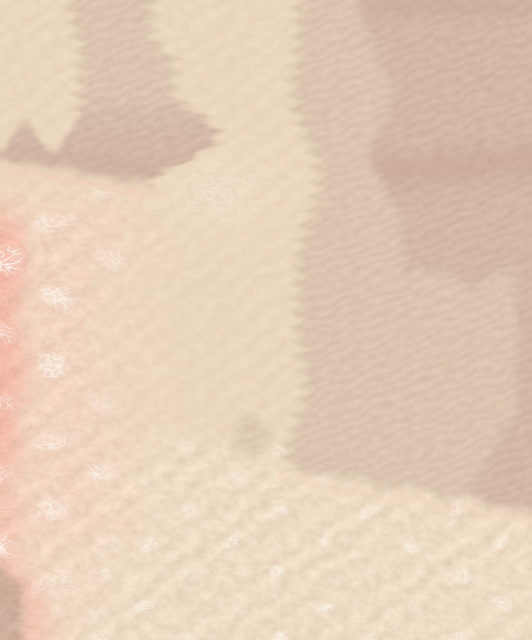
Reproduce this texture procedurally as a Shadertoy shader.

```glsl
// Warm cream scaled surface with toothed soft shadows and a coral glow on the left.
const vec3 CREAM = vec3(0.920, 0.842, 0.740);
const vec3 PALE  = vec3(0.934, 0.860, 0.768);
const vec3 SHADE = vec3(0.857, 0.772, 0.688);
const vec3 MAUVE = vec3(0.824, 0.716, 0.648);
const vec3 RUST  = vec3(0.795, 0.670, 0.598);
const vec3 BLUSH = vec3(0.945, 0.808, 0.722);
const vec3 CORAL = vec3(0.948, 0.690, 0.620);
const vec3 SHINE = vec3(0.985, 0.955, 0.920);
const float EDGE_SOFT = 0.014;
const float TOOTH_FREQ = 44.0;
const float TOOTH_SIZE = 0.018;
const float GRAIN = 0.075;
const vec2 LEFT_CELL = vec2(0.170, 0.112);
const vec2 FLOOR_CELL = vec2(0.140, 0.100);
const vec2 FINE_CELL = vec2(0.052, 0.038);
const float TAU = 6.2832;

vec2 gradientAt(vec2 cell) {
  vec3 h = fract(cell.xyx * vec3(0.1031, 0.1030, 0.0973));
  h += dot(h, h.yzx + 33.33);
  float angle = TAU * fract((h.x + h.y) * h.z);
  return vec2(cos(angle), sin(angle));
}

float corner(vec2 i, vec2 f, vec2 o) { return dot(gradientAt(i + o), f - o); }

float noise(vec2 p) {
  vec2 i = floor(p), f = p - i, u = f * f * (3.0 - 2.0 * f);
  return mix(mix(corner(i, f, vec2(0)), corner(i, f, vec2(1, 0)), u.x),
             mix(corner(i, f, vec2(0, 1)), corner(i, f, vec2(1)), u.x), u.y);
}

float fbm(vec2 p) {
  float sum = 0.0, amp = 0.6;
  for (int i = 0; i < 3; i++) {
    sum += amp * noise(p);
    p = mat2(1.6, 1.2, -1.2, 1.6) * p + 7.3;
    amp *= 0.6;
  }
  return sum;
}

float hump(float x, float centre, float width) {
  float t = (x - centre) / width;
  return exp(-t * t);
}

float above(float edge, float x) { return smoothstep(edge - EDGE_SOFT, edge + EDGE_SOFT, x); }
float below(float edge, float x) { return 1.0 - above(edge, x); }

// Staggered lattice of bumps, from -1 to 1
float bumps(vec2 p, vec2 cell) {
  vec2 g = TAU * p / cell;
  return cos(g.x) * cos(g.y);
}

float emboss(vec2 p, vec2 cell) {
  return bumps(p, cell) - bumps(p + cell * vec2(0.10, 0.16), cell);
}

// Toothed column with a foot spreading to the left
float columnShadow(vec2 q, float tooth) {
  float left = 0.107 + 0.017 * smoothstep(0.0, 0.08, q.y) + tooth;
  float right = 0.238 + 0.034 * smoothstep(0.05, 0.10, q.y) + tooth
    + 0.068 * smoothstep(0.14, 0.21, q.y) - 0.10 * smoothstep(0.22, 0.29, q.y);
  float footTop = 0.237 - 0.09 * smoothstep(0.08, 0.15, q.x) - 0.047 * hump(q.x, 0.043, 0.027);
  float body = max(above(left, q.x), above(footTop, q.y));
  return body * below(right, q.x) * below(0.25 + 0.17 * q.x, q.y);
}

float broadShadow(vec2 q, float tooth) {
  float left = 0.464 + 0.033 * hump(q.y, 0.28, 0.08) - 0.01 * hump(q.y, 0.15, 0.05)
    + 0.012 * hump(q.y, 0.6, 0.05) - 0.016 * hump(q.y, 0.71, 0.04);
  return above(left + tooth, q.x) * below(0.652 + 0.18 * q.x, q.y);
}

float deepShadow(vec2 q) {
  float left = 0.56 + 0.052 * smoothstep(0.0, 0.15, q.y) - 0.036 * hump(q.y, 0.24, 0.045)
    + 0.016 * smoothstep(0.27, 0.36, q.y);
  float upper = above(left, q.x) * below(0.427 + 0.025 * hump(q.x, 0.735, 0.025), q.y);
  float strip = 0.808 - 0.075 * smoothstep(0.62, 0.79, q.y);
  return max(upper, above(strip, q.x) * above(0.40, q.y));
}

void mainImage(out vec4 fragColor, in vec2 fragCoord) {
  // Height units: x from the left, y as depth from the top
  vec2 q = vec2(fragCoord.x, iResolution.y - fragCoord.y) / iResolution.y;
  float grain = fbm(q * vec2(62, 80)), cloud = fbm(q * 9.0);
  vec2 warped = q + 0.016 * vec2(noise(q * 24.0), noise(q * 24.0 + 19.0));

  // Regions of light
  float ground = smoothstep(0.65, 0.75, q.y + 0.06 * cloud);
  float warmX = 0.215 + 0.14 * cloud - 0.11 * smoothstep(0.80, 0.93, q.y);
  float warm = (1.0 - smoothstep(warmX - 0.12, warmX + 0.07, q.x)) * smoothstep(0.26, 0.36, q.y);
  float glow = hump(q.x, 0.34, 0.09) * hump(q.y, 0.30, 0.06);
  float rimX = 0.03 + 0.04 * cloud + 0.02 * grain + 0.035 * smoothstep(0.84, 0.96, q.y);
  float rim = (1.0 - smoothstep(rimX - 0.03, rimX + 0.03, q.x)) * smoothstep(0.28, 0.40, q.y);
  rim *= 1.0 - 0.45 * smoothstep(0.65, 0.8, q.y);
  vec3 color = mix(CREAM, PALE, max(ground, 0.6 * warm));
  color = mix(color, BLUSH, 0.75 * warm + 0.25 * glow);
  color = mix(color, CORAL, 0.9 * rim);

  // Large and fine scales
  float rough = max(warm, ground), cool = ground * (1.0 - warm);
  color += 0.015 * cool * emboss(warped, FLOOR_CELL * 0.5);
  color += 0.016 * warm * emboss(warped, LEFT_CELL * 0.5);
  color += 0.009 * emboss(warped, FINE_CELL);
  color += vec3(0.6, 0.9, 1) * GRAIN * grain * (0.45 + 0.7 * rough);

  // Crinkled highlights on the crests
  float crinkle = 1.0 - smoothstep(0.0, 0.2, abs(noise(warped * vec2(75, 130)) + 0.4 * grain));
  float crest = smoothstep(0.1, 1.1, bumps(warped - vec2(0.085, 0.462), LEFT_CELL) + cloud);
  float glint = smoothstep(0.7, 1.0, bumps(warped - vec2(0.156, 0.898), FLOOR_CELL) + 0.5 * cloud);
  float shine = max(warm * max(crest, 0.2), max(0.8 * cool * glint, 0.45 * glow));
  color = mix(color, SHINE, shine * (0.3 + 0.6 * crinkle));

  // Shadows with slanted weave inside
  float tooth = TOOTH_SIZE * (abs(fract(q.y * TOOTH_FREQ) * 2.0 - 1.0) - 0.5) + 0.015 * cloud;
  vec2 s = q + 0.014 * vec2(cloud, noise(q * 24.0));
  float column = columnShadow(s, tooth), broad = broadShadow(s, tooth);
  float deep = deepShadow(s) * broad;
  float spot = 1.0 - smoothstep(0.01, 0.045, length(s - vec2(0.392, 0.683)));
  float stump = below(0.04, s.x) * above(0.885 + 0.7 * s.x, s.y);
  float weave = sin(TAU * (q.y * 62.0 + q.x * 24.0 + 0.8 * noise(q * 30.0)));
  float mauve = max(deep, column * smoothstep(0.13, 0.22, q.y));
  vec3 shade = mix(SHADE, MAUVE, 0.9 * mauve) + 0.010 * weave + 0.6 * GRAIN * grain;

  // Rust bands and warm rims
  float bands = 0.6 * hump(q.y, 0.01, 0.02) + 0.75 * hump(s.y, 0.332 - 0.1 * q.x, 0.03);
  float footBand = column * hump(q.y, 0.247 + 0.08 * q.x, 0.018);
  shade = mix(shade, RUST + 0.5 * GRAIN * grain, deep * bands + 0.4 * footBand);
  color = mix(color, shade, max(max(column, broad), 0.8 * spot));
  color = mix(color, RUST + GRAIN * grain, 0.9 * stump);
  float footRim = hump(s.y, 0.262 + 0.17 * q.x, 0.006) * (1.0 - smoothstep(0.2, 0.27, q.x));
  float broadRim = hump(s.y, 0.666 + 0.18 * q.x, 0.007) * smoothstep(0.4, 0.48, q.x);
  color = mix(color, BLUSH, 0.6 * footRim + 0.3 * broadRim);
  fragColor = vec4(clamp(color, 0.0, 1.0), 1.0);
}
```
